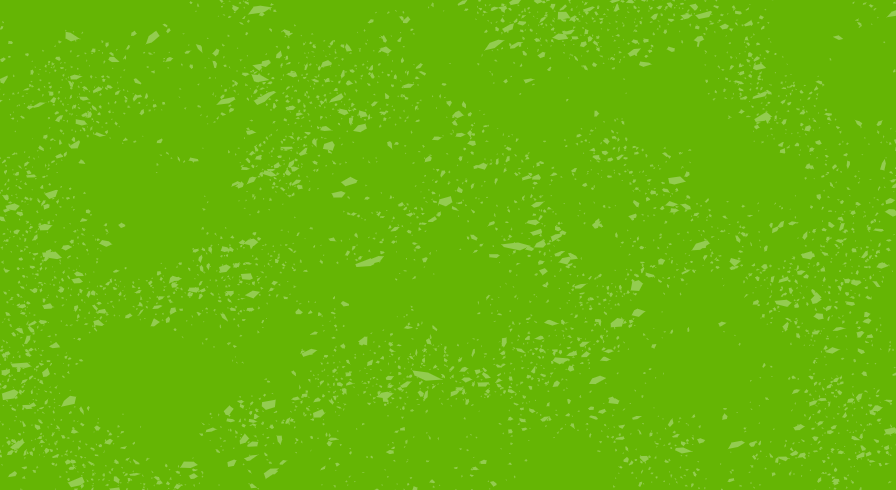
Write a WebGL 2 fragment shader that draws this texture.

```glsl
#version 300 es
precision highp float;

uniform vec2 u_resolution;
out vec4 fragColor;

const float TAU = 6.2831853;

vec2 hash2(vec2 cell, int seed) {
    uvec2 v = uvec2(ivec2(cell) + 1000 + seed * 173);
    v = v * 1664525u + 1013904223u;
    v.x += v.y * 1664525u;
    v.y += v.x * 1664525u;
    v ^= v >> 16u;
    v.x += v.y * 1664525u;
    v.y += v.x * 1664525u;
    v ^= v >> 16u;
    return vec2(v >> 8u) / 16777216.0;
}

float cornerSlope(vec2 corner, vec2 offset) {
    float angle = TAU * hash2(corner, 91).x;
    return dot(vec2(cos(angle), sin(angle)), offset);
}

float gradientNoise(vec2 p) {
    vec2 i = floor(p), f = p - i;
    vec2 w = f * f * f * (f * (f * 6.0 - 15.0) + 10.0);
    vec2 e = vec2(1.0, 0.0);
    float low = mix(cornerSlope(i, f), cornerSlope(i + e, f - e), w.x);
    float high = mix(cornerSlope(i + e.yx, f - e.yx), cornerSlope(i + 1.0, f - 1.0), w.x);
    return mix(low, high, w.y);
}

// Chance of finding a chip: drifting patches with ragged edges
float clusterDensity(vec2 p) {
    float n = gradientNoise(p * vec2(3.6, 5.2) + 7.3)
            + 0.6 * gradientNoise(p * vec2(8.5, 12.0) + 31.7);
    return smoothstep(-0.4, 0.55, n);
}

// Signed distance to an irregular five-sided chip
float chipDistance(vec2 p, float radius, float stretch, vec2 cell, int seed) {
    float d = -1.0;
    for (int i = 0; i < 5; i++) {
        vec2 h = hash2(cell, seed + 10 + i);
        float angle = TAU * (float(i) + 0.7 * h.x) / 5.0;
        vec2 normal = vec2(cos(angle) / stretch, sin(angle));
        d = max(d, (dot(normal, p) - radius * mix(0.5, 1.1, h.y)) / length(normal));
    }
    return d;
}

// One jittered chip per grid cell; returns pixel coverage
float chipLayer(vec2 p, float cellSize, float radius, float stretch,
                float tiltSpread, float amount, int seed) {
    float pixel = 1.0 / u_resolution.y;
    float coverage = 0.0;
    vec2 home = floor(p / cellSize);
    for (int y = -1; y <= 1; y++) {
        for (int x = -1; x <= 1; x++) {
            vec2 cell = home + vec2(x, y);
            vec2 center = (cell + hash2(cell, seed)) * cellSize;
            vec2 pick = hash2(cell, seed + 1);
            if (pick.x > amount * clusterDensity(center)) continue;
            vec2 form = hash2(cell, seed + 2);
            float tilt = 0.22 + tiltSpread * (form.x - 0.5);
            float c = cos(tilt), s = sin(tilt);
            vec2 local = mat2(c, -s, s, c) * (p - center);
            float size = radius * mix(0.55, 1.35, pick.y * pick.y);
            float d = chipDistance(local, size, stretch * mix(0.7, 1.3, form.y), cell, seed);
            coverage = max(coverage, clamp(0.5 - d / pixel, 0.0, 1.0));
        }
    }
    return coverage;
}

void main() {
    vec2 p = gl_FragCoord.xy / u_resolution.y;

    // Broad slanted flakes, medium chips, fine specks
    float flakes = chipLayer(p, 0.036, 0.0068, 2.1, 0.8, 0.42, 20);
    float chips = chipLayer(p, 0.020, 0.0040, 1.55, 2.6, 0.66, 50);
    float specks = chipLayer(p, 0.012, 0.0019, 1.3, 6.2, 0.55, 80);
    float coverage = max(flakes, max(chips, 0.85 * specks));

    vec3 ground = vec3(0.395, 0.71, 0.015);
    vec3 chipColor = vec3(0.575, 0.80, 0.315);
    fragColor = vec4(mix(ground, chipColor, coverage), 1.0);
}
```
